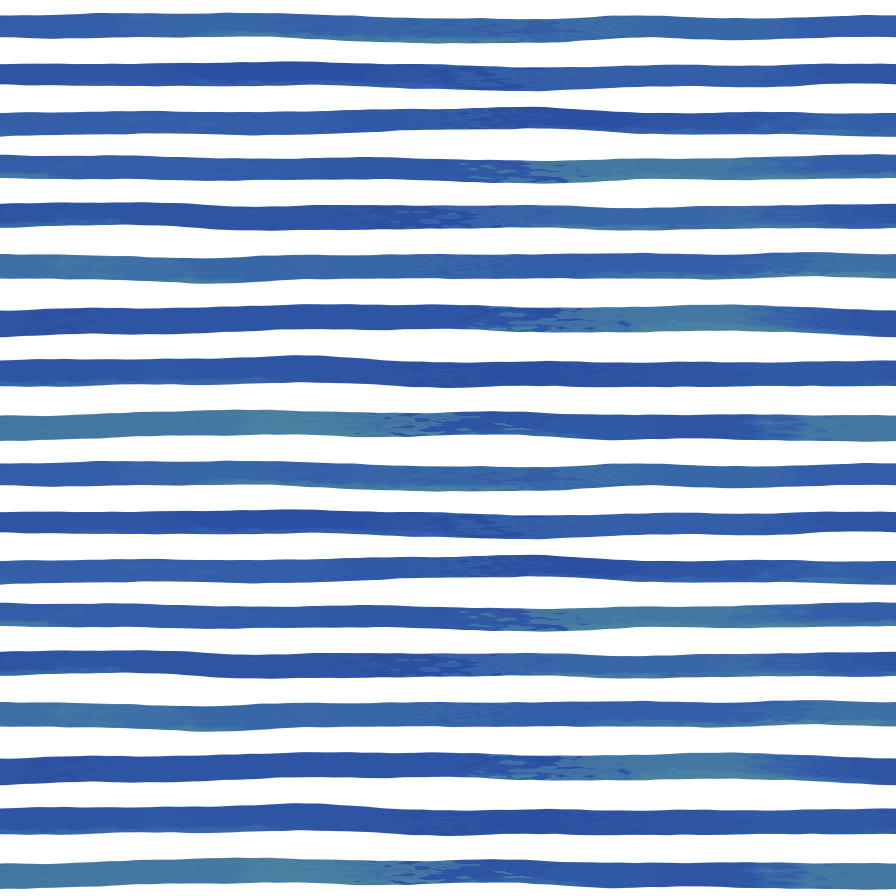
This pattern is drawn by a WebGL 1 fragment shader. Its source:

```glsl
precision highp float;
// Hand-brushed watercolour stripes: nine different strokes, stacked twice.
// Layered sines bend the stroke edges; wrapped cellular noise gives the
// ragged change of pigment along each stroke. Everything tiles.
uniform vec2 u_resolution;

#define BLOCKS 2.0           // vertical repeats of the stroke set
#define ROWS 9.0             // strokes in one set
#define HALF_WIDTH 0.238     // stroke half width, in row heights
#define DRIFT 0.042          // wander of the centre line
#define SWELL 0.018          // variation of each edge
#define ROUGHNESS 0.006      // small bumps on each edge
#define RAGGED 0.30          // spread of the pigment change
#define LEVELS 7.0           // flat tone steps in the pigment
#define DEEP vec3(0.17, 0.31, 0.63)
#define MID vec3(0.21, 0.385, 0.665)
#define TEAL vec3(0.29, 0.505, 0.63)
#define GRAIN vec2(28.0, 72.0)  // noise cells per set

const float TAU = 6.28319;

float hash(vec2 p) {
  return fract(sin(dot(p, vec2(127.1, 311.7))) * 43758.5);
}

// Layered sines, periodic in x over 1
float waves(float x, float seed) {
  float sum = 0.0;
  for (int i = 1; i <= 5; i++) {
    float k = float(i);
    sum += sin(TAU * (k * x + hash(vec2(seed, k)))) / k;
  }
  return sum;
}

// Distance to the nearest cell point, periodic over the unit square
float cellular(vec2 p, vec2 count) {
  vec2 g = p * count;
  vec2 cell = floor(g);
  float nearest = 4.0;
  for (int j = -1; j <= 1; j++) {
    for (int i = -1; i <= 1; i++) {
      vec2 c = cell + vec2(float(i), float(j));
      vec2 id = mod(c, count);
      vec2 point = c + vec2(hash(id), hash(id + 57.3));
      nearest = min(nearest, distance(g, point));
    }
  }
  return nearest;
}

// One value per row, given as three groups of three
float pick(vec3 a, vec3 b, vec3 c, float row) {
  vec3 group = row < 2.5 ? a : (row < 5.5 ? b : c);
  float k = mod(row, 3.0);
  return k < 0.5 ? group.x : (k < 1.5 ? group.y : group.z);
}

// Pigment tone: 0 deep blue, 0.5 mid blue, 1 teal
float pigment(vec2 p, float row, float side) {
  float first = pick(vec3(0.50, 0.12, 0.42), vec3(0.36, 0.15, 0.66), vec3(0.18, 0.20, 0.92), row);
  float second = pick(vec3(0.60, 0.40, 0.08), vec3(0.92, 0.62, 0.45), vec3(0.78, 0.08, 0.14), row);
  float split = 0.48 + 0.13 * hash(vec2(row, 8.0));
  float n = 0.65 * cellular(p, GRAIN) + 0.35 * cellular(p, GRAIN * 2.0) - 0.42;

  // Ragged change in the middle, soft return towards the right edge
  float change = smoothstep(-0.012, 0.012, p.x - split - RAGGED * n);
  change *= 1.0 - smoothstep(0.80, 0.95, p.x + 0.1 * n);
  float tone = mix(first, second, change) + 0.07 * waves(p.x, row + 40.0);

  // Dry-brush blotches around the change, teal fringe on the lower side
  float offset = (p.x - split) / 0.14;
  tone -= 0.22 * exp(-offset * offset) * smoothstep(0.08, 0.14, n);
  float fringe = smoothstep(0.0, 0.8, waves(p.x, row + 60.0));
  tone += 0.38 * fringe * smoothstep(0.10, 0.20, side + 0.15 * n);
  return clamp(tone + 0.12 * n, 0.0, 1.0);
}

// Nearly flat steps with softened borders
float posterize(float tone) {
  float t = tone * LEVELS;
  return (floor(t) + smoothstep(0.3, 0.7, fract(t))) / LEVELS;
}

void main() {
  vec2 uv = gl_FragCoord.xy / u_resolution;
  vec2 p = vec2(uv.x, fract((1.0 - uv.y) * BLOCKS));

  // Rows counted from the top, with slightly uneven spacing
  float v = p.y * ROWS;
  v += 0.045 - 0.105 * cos(TAU * (v - 0.2) / ROWS);
  float row = mod(floor(v), ROWS);

  // Stroke outline: both edges vary on their own
  float side = fract(v) - 0.5 - DRIFT * waves(p.x, row + 1.0);
  float edgeSeed = row + (side > 0.0 ? 20.0 : 80.0);
  float halfWidth = HALF_WIDTH + SWELL * waves(p.x, edgeSeed)
                  + ROUGHNESS * waves(p.x * 7.0, edgeSeed + 10.0);
  float pixel = BLOCKS * ROWS / u_resolution.y;
  float cover = clamp(0.5 - (abs(side) - halfWidth) / pixel, 0.0, 1.0);

  // Colour
  float tone = posterize(pigment(p, row, side));
  vec3 ink = tone < 0.5 ? mix(DEEP, MID, tone * 2.0) : mix(MID, TEAL, tone * 2.0 - 1.0);
  gl_FragColor = vec4(mix(vec3(1.0), ink, cover), 1.0);
}
```
